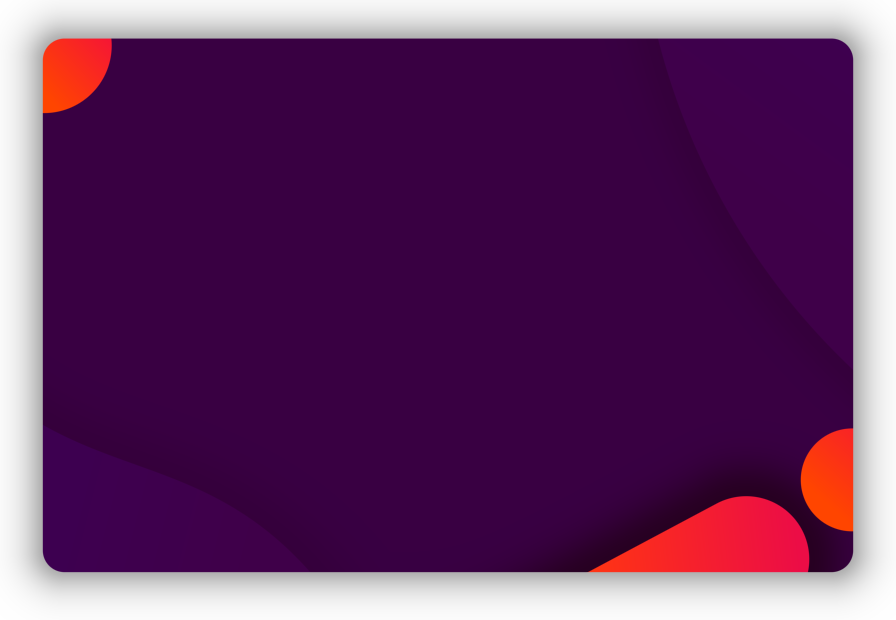
A WebGL 2 fragment shader for this background:

```glsl
#version 300 es
precision highp float;
// A rounded purple card floats on white above a soft grey shadow.
// Curved darker-edged panels, two discs and a tilted capsule are signed
// distances, each filled with a linear gradient and clipped to the card.

uniform vec2 u_resolution;
out vec4 outColor;

const vec3 PAPER = vec3(1.0);
const vec3 PURPLE = vec3(0.222, 0.0, 0.260);
const vec3 PLUM = vec3(0.248, 0.0, 0.286);
const vec3 VIOLET = vec3(0.240, 0.0, 0.315);
const vec3 SHADE = vec3(0.130, 0.0, 0.090);
const vec3 ORANGE = vec3(1.0, 0.27, 0.0);
const vec3 SCARLET = vec3(1.0, 0.20, 0.08);
const vec3 RED = vec3(0.965, 0.09, 0.20);
const vec3 CRIMSON = vec3(0.925, 0.05, 0.275);

float roundedBox(vec2 p, vec2 halfSize, float radius) {
  vec2 q = abs(p) - halfSize + radius;
  return length(max(q, 0.0)) + min(max(q.x, q.y), 0.0) - radius;
}

float disc(vec2 p, vec2 center, float radius) {
  return length(p - center) - radius;
}

float capsule(vec2 p, vec2 a, vec2 b, float radius) {
  vec2 pa = p - a, ba = b - a;
  return length(pa - ba * clamp(dot(pa, ba) / dot(ba, ba), 0.0, 1.0)) - radius;
}

// Approximate distance to the area below a cubic hill.
float hill(vec2 p, float left, float width) {
  float t = clamp((p.x - left) / width, -0.2, 1.3);
  float height = 0.3145 + t * (-0.245 + t * (0.263 - 0.2555 * t));
  float slope = (-0.245 + t * (0.526 - 0.7665 * t)) / width;
  return (p.y - height) / sqrt(1.0 + slope * slope);
}

float cover(float d, float pixel) {
  return 1.0 - smoothstep(-0.75 * pixel, 0.75 * pixel, d);
}

float softShadow(float d, float spread) {
  float k = max(d, 0.0) / spread;
  return exp(-k * k);
}

// Position from 0 to 1 along the line from a to b.
float along(vec2 p, vec2 a, vec2 b) {
  vec2 ab = b - a;
  return clamp(dot(p - a, ab) / dot(ab, ab), 0.0, 1.0);
}

// Darkens the base by a shadow, then fills the shape.
vec3 layer(vec3 base, vec3 fill, float d, float shadow, float pixel) {
  return mix(mix(base, SHADE, shadow), fill, cover(d, pixel));
}

void main() {
  // Coordinates in canvas heights; the canvas middle lies at x = 0.723.
  float pixel = 1.0 / u_resolution.y;
  vec2 p = (gl_FragCoord.xy - vec2(0.5 * u_resolution.x, 0.0)) * pixel;
  p.x += 0.723;

  // Card surface with the two large curved panels.
  vec3 card = PURPLE;
  float panel = disc(p, vec2(2.1365, 1.211), 1.109);
  vec3 panelFill = mix(PLUM, VIOLET, along(p, vec2(1.18, 0.70), vec2(1.40, 1.0)));
  card = layer(card, panelFill, panel, 0.16 * softShadow(panel, 0.045), pixel);

  float mound = hill(p, 0.07, 0.431);
  vec3 moundFill = mix(VIOLET, PLUM, along(p, vec2(0.10, 0.20), vec2(0.42, 0.12)));
  card = layer(card, moundFill, mound, 0.16 * softShadow(mound, 0.055), pixel);

  // Capsule and its deeper, wider shadow.
  vec2 tip = vec2(1.204, 0.098);
  vec2 tail = tip - vec2(0.882, 0.470);
  float pill = capsule(p, tip, tail, 0.1017);
  float capsuleShade = 0.75 * softShadow(pill, 0.055);
  vec3 pillFill = mix(SCARLET, CRIMSON, along(p, vec2(0.96, 0.08), vec2(1.29, 0.12)));
  card = layer(card, pillFill, pill, capsuleShade, pixel);

  // Corner disc and side disc.
  float corner = disc(p, vec2(0.0716, 0.9266), 0.109);
  vec3 cornerFill = mix(ORANGE, RED, along(p, vec2(0.08, 0.84), vec2(0.18, 0.93)));
  card = layer(card, cornerFill, corner, 0.0, pixel);

  float side = disc(p, vec2(1.375, 0.226), 0.083);
  vec3 sideFill = mix(ORANGE, RED, 0.75 * along(p, vec2(1.32, 0.20), vec2(1.40, 0.29)));
  card = layer(card, sideFill, side, 0.0, pixel);

  // Paper, grey drop shadow and clipped card.
  float frame = roundedBox(p - vec2(0.723, 0.5075), vec2(0.6535, 0.4303), 0.035);
  float grey = 0.31 * exp(-pow(max(frame, 0.0) / 0.032, 1.3));
  outColor = vec4(mix(PAPER - grey, card, cover(frame, pixel)), 1.0);
}
```
